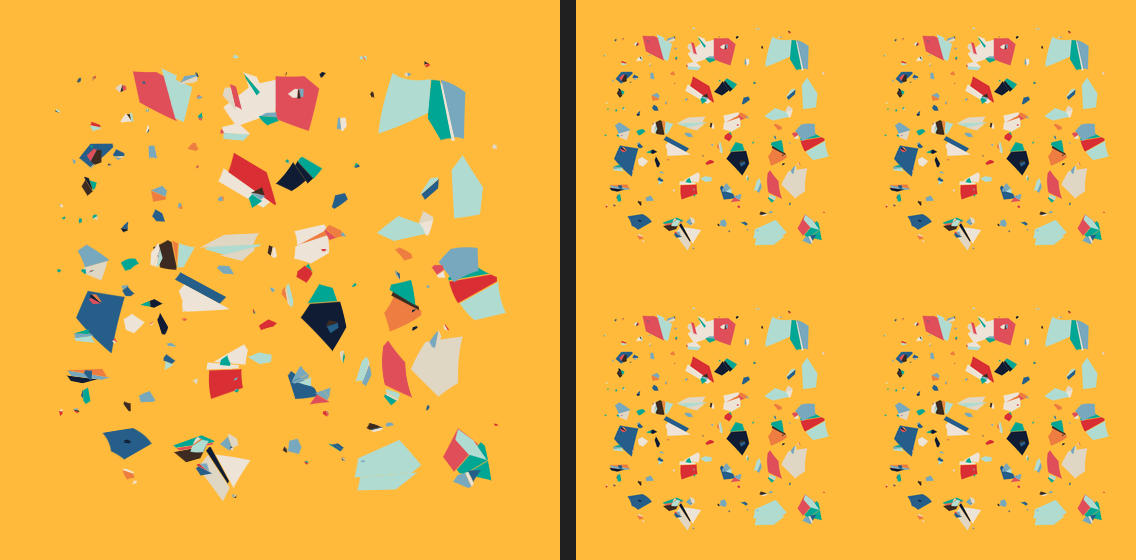
Left, the tile; right, the same tile 2 across and 2 down.
Give the GLSL for this pattern, as a Shadertoy shader.

```glsl
#define SEED 23u
#define MARGIN 0.1
#define LARGE_RADIUS 0.041
#define MEDIUM_RADIUS 0.0135
#define TINY_RADIUS 0.0042
#define JITTER 0.6
#define BEND 0.5
#define SLIDE 0.45
#define WHOLE_SHARE 0.3

const float TAU = 6.2831853;

const vec3 GROUND = vec3(1.00, 0.73, 0.23);
const vec3 BLUE   = vec3(0.15, 0.37, 0.54);
const vec3 NAVY   = vec3(0.06, 0.11, 0.20);
const vec3 BROWN  = vec3(0.24, 0.17, 0.13);
const vec3 RED    = vec3(0.85, 0.18, 0.20);
const vec3 CORAL  = vec3(0.88, 0.31, 0.35);
const vec3 ORANGE = vec3(0.93, 0.49, 0.25);
const vec3 TEAL   = vec3(0.00, 0.65, 0.58);
const vec3 SKY    = vec3(0.47, 0.66, 0.74);
const vec3 CREAM  = vec3(0.93, 0.89, 0.84);
const vec3 BEIGE  = vec3(0.88, 0.84, 0.77);
const vec3 MINT   = vec3(0.69, 0.86, 0.82);

// Repeated entries set the share of each ink.
const vec3 INKS[15] = vec3[15](BLUE, BLUE, NAVY, BROWN, RED, CORAL, ORANGE,
    TEAL, TEAL, SKY, SKY, CREAM, CREAM, BEIGE, MINT);

// Integer hash; each call advances the state.
uint scramble(uint v) {
    v = v * 747796405u + 2891336453u;
    v = ((v >> ((v >> 28u) + 4u)) ^ v) * 277803737u;
    return (v >> 22u) ^ v;
}

float rand(inout uint state) {
    state = scramble(state);
    return float(state >> 8u) * exp2(-24.0);
}

float randRange(inout uint state, float low, float high) {
    return mix(low, high, rand(state));
}

vec2 direction(float angle) {
    return vec2(cos(angle), sin(angle));
}

float cover(float d) {
    float blur = 0.75 / iResolution.y;
    return 1.0 - smoothstep(-blur, blur, d);
}

// Irregular five-sided outline, an intersection of half planes.
float outline(vec2 p, float radius, uint state) {
    float d = -radius;
    for (int side = 0; side < 5; side++) {
        float angle = TAU * (float(side) + randRange(state, 0.0, 0.7)) / 5.0;
        float reach = radius * randRange(state, 0.5, 1.2);
        d = max(d, dot(p, direction(angle)) - reach);
    }
    return d;
}

// One shard, split by two slanted cuts into pieces that slip along them.
vec3 drawShard(vec3 colour, vec2 p, float radius, uint state) {
    vec2 axis = direction(TAU * rand(state));
    p = vec2(dot(p, axis), dot(p, vec2(-axis.y, axis.x)));
    float stretch = randRange(state, 0.72, 1.4);
    p *= vec2(stretch, 1.0 / stretch);
    p.y += BEND * (rand(state) - 0.5) * p.x * p.x / radius;

    float firstCut = rand(state) < WHOLE_SHARE ? -9.0 : randRange(state, -0.6, 0.2);
    float secondCut = rand(state) < 0.45 ? 9.0 : firstCut + randRange(state, 0.12, 0.6);
    float lower = p.x - radius * firstCut;
    float upper = dot(p, direction(randRange(state, -0.45, 0.45))) - radius * secondCut;
    float gap = radius * randRange(state, -0.015, 0.025);
    uint outlineSeed = state;

    for (int piece = 0; piece < 3; piece++) {
        float band = piece == 0 ? lower : max(-lower, piece == 1 ? upper : -upper);
        float slip = radius * SLIDE * (rand(state) - 0.5);
        vec3 ink = INKS[int(rand(state) * 15.0)];
        float d = outline(p + vec2(0.0, slip), radius, outlineSeed);
        colour = mix(colour, ink, cover(max(d, band + gap)));
    }
    return colour;
}

// Wrapping grid of shards; their share runs from left to right.
vec3 drawLayer(vec3 colour, vec2 uv, float grid, float radius, float leftShare, float rightShare) {
    vec2 home = floor(uv * grid);
    for (int j = -1; j <= 1; j++)
    for (int i = -1; i <= 1; i++) {
        vec2 cell = home + vec2(i, j);
        vec2 id = mod(cell, grid);
        vec2 place = (id + 0.5) / grid;
        vec2 inset = min(place, 1.0 - place);
        uint state = scramble(uint(id.x + grid * id.y) + scramble(uint(grid) + SEED));

        bool present = rand(state) < mix(leftShare, rightShare, place.x);
        if (!present || min(inset.x, inset.y) < MARGIN) continue;

        float shiftX = JITTER * (rand(state) - 0.5);
        float shiftY = JITTER * (rand(state) - 0.5);
        vec2 p = uv - (cell + 0.5 + vec2(shiftX, shiftY)) / grid;
        float size = radius * mix(0.8, 1.15, place.x) * randRange(state, 0.65, 1.25);
        if (length(p) < 3.0 * size) colour = drawShard(colour, p, size, state);
    }
    return colour;
}

void mainImage(out vec4 fragColor, in vec2 fragCoord) {
    vec2 uv = fragCoord / iResolution.xy;
    vec3 colour = drawLayer(GROUND, uv, 8.0, LARGE_RADIUS, 0.75, 0.85);
    colour = drawLayer(colour, uv, 16.0, MEDIUM_RADIUS, 0.7, 0.15);
    colour = drawLayer(colour, uv, 32.0, TINY_RADIUS, 0.16, 0.03);
    fragColor = vec4(colour, 1.0);
}
```
